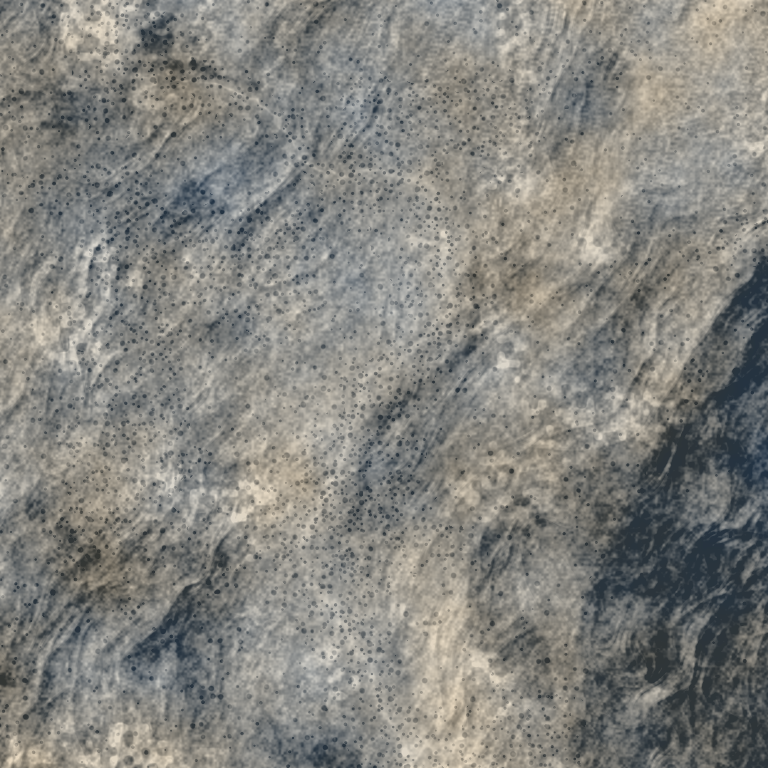
Reproduce this texture procedurally as a WebGL 1 fragment shader.

```glsl
precision highp float;
// Aerial view of eroded rocky hills with a winding valley, scrub and a dark escarpment.
uniform vec2 u_resolution;

float hash(vec2 p) {
  return fract(sin(dot(p, vec2(127.1, 311.7))) * 43758.5453);
}

float noise(vec2 p) {
  vec2 i = floor(p), f = fract(p);
  f = f * f * (3.0 - 2.0 * f);
  return mix(mix(hash(i), hash(i + vec2(1.0, 0.0)), f.x),
             mix(hash(i + vec2(0.0, 1.0)), hash(i + 1.0), f.x), f.y);
}

mat2 rotate(float a) {
  return mat2(cos(a), sin(a), -sin(a), cos(a));
}

float fbm(vec2 p) {
  float sum = 0.0, amp = 0.5;
  for (int i = 0; i < 5; i++) {
    sum += amp * noise(p);
    p = rotate(0.6) * p * 2.03 + 7.3;
    amp *= 0.5;
  }
  return sum;
}

// Warped ridges, drawn out from lower left to upper right
float height(vec2 p) {
  p += 0.09 * (vec2(noise(p * 6.0), noise(p * 6.0 + 31.0)) - 0.5);
  p += 0.03 * (vec2(noise(p * 19.0 + 5.0), noise(p * 19.0 + 47.0)) - 0.5);
  vec2 q = rotate(-0.95) * p * vec2(1.0, 1.0);
  q *= vec2(3.2, 6.0);
  float sum = 0.0, amp = 0.5;
  for (int i = 0; i < 5; i++) {
    sum += amp * (1.0 - abs(2.0 * noise(q) - 1.0));
    q = rotate(0.35) * q * 2.05 + 11.7;
    amp *= 0.47;
  }
  return sum;
}

// Scattered round bushes, one per cell
float scrub(vec2 p, float density) {
  vec2 cell = floor(p), f = fract(p);
  float seed = hash(cell + 3.7);
  vec2 centre = 0.3 + 0.4 * vec2(hash(cell + 17.0), hash(cell + 59.0));
  float radius = 0.14 + 0.16 * hash(cell + 83.0);
  float blob = 1.0 - smoothstep(radius - 0.1, radius + 0.1, length(f - centre));
  return blob * step(seed, density);
}

void main() {
  vec2 p = gl_FragCoord.xy / u_resolution.y;
  vec2 wobble = vec2(fbm(p * 7.0), fbm(p * 7.0 + 40.0)) - 0.5;
  vec2 w = p + 0.14 * wobble;

  // Large landforms: escarpment, pale slope and valley
  float edge = 0.73 + 0.12 * w.y + 0.5 * w.y * w.y;
  float cliff = smoothstep(-0.01, 0.03, w.x - edge);
  float slope = exp(-pow((w.x - 0.57 - 0.38 * w.y * w.y) / 0.055, 2.0));
  float bend = 0.47 + 0.07 * sin(w.y * 9.0 - 4.4) - 0.25 * smoothstep(0.72, 0.95, w.y);
  float offset = w.x - bend;
  float valley = exp(-pow(offset / 0.055, 2.0));
  float bank = exp(-pow((offset - 0.05) / 0.016, 2.0)) * smoothstep(0.35, 0.6, noise(p * 8.0 + 3.0));
  float channel = exp(-pow(offset / 0.007, 2.0));

  // Relief lit from the upper left
  float relief = (height(p) - height(p + vec2(-0.0032, 0.0026))) * 6.5;
  relief = relief / (1.0 + 0.9 * abs(relief));
  float flatness = clamp(0.55 * valley + 0.45 * slope, 0.0, 0.7);
  float tone = 0.55 + relief * (1.0 - flatness) * (1.0 + 0.25 * cliff);
  tone += 0.7 * (fbm(p * 5.0 + 13.0) - 0.48);
  tone += 0.14 * slope + 0.06 * valley - 0.3 * cliff - 0.24 * bank;

  // Bare speckled rock and broken shadow
  float bare = smoothstep(0.52, 0.68, fbm(p * 9.0 + 71.0));
  tone += 0.3 * bare * smoothstep(0.4, 0.7, noise(p * 95.0)) * (1.0 - 0.5 * cliff);
  float shade = smoothstep(0.56, 0.7, fbm(rotate(-0.9) * w * vec2(11.0, 11.0) + 23.0));
  tone -= 0.22 * shade;

  // Fine grain, with faint streaks across the rock
  vec2 streak = rotate(0.5) * p;
  float grain = 0.26 * (noise(p * 170.0) - 0.5) + 0.24 * (noise(p * 310.0 + 9.0) - 0.5);
  grain += 0.16 * (noise(streak * vec2(240.0, 80.0)) - 0.5);
  tone += grain * (1.0 - 0.45 * flatness);

  // Scrub gathers along the valley and in patches
  float patches = smoothstep(0.5, 0.66, fbm(p * 6.0 + 90.0));
  float density = clamp(0.5 * valley + 0.35 * patches + 0.08, 0.0, 0.65) * (1.0 - cliff);
  float bushes = max(scrub(p * 82.0 + wobble, density), scrub(rotate(0.7) * p * 125.0, density * 0.8));
  tone += 0.16 * channel * (1.0 - bushes);
  tone -= 0.3 * bushes;

  // Slate shadows, grey rock and sandy highlights
  tone = clamp(tone, 0.0, 1.1);
  vec3 colour = mix(vec3(0.17, 0.205, 0.23), vec3(0.5, 0.5, 0.485), smoothstep(0.0, 0.5, tone) * 0.4 + min(tone, 0.5) * 1.2);
  colour = mix(colour, vec3(0.82, 0.795, 0.745), max(tone - 0.5, 0.0) * 1.9);
  float warmth = fbm(p * 8.0 + 55.0) - 0.48 + 0.15 * slope - 0.12 * cliff;
  colour += warmth * vec3(0.11, 0.02, -0.1);
  gl_FragColor = vec4(clamp(colour, 0.0, 1.0), 1.0);
}
```
